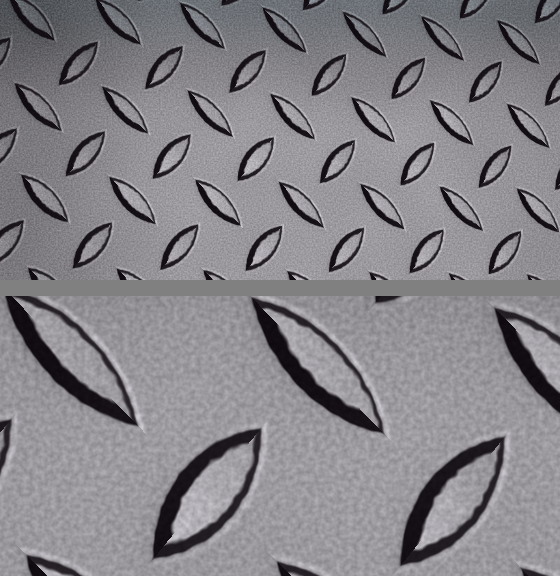
Top: the whole. Bottom: its middle third, enlarged.
Write a Shadertoy shader that draws this texture.

```glsl
// Worn steel tread plate: raised lens-shaped lugs in alternating diagonals, seen in slight perspective.

// Plate to canvas projection: columns are the lattice step across, the step down, and the first lug
const mat3 PLATE = mat3(0.3149, 0.0172, 0.0135,
                        0.0227, 0.3185, -0.008,
                        0.112, 0.060, 1.0);

// Lug shape, in lattice units
const float HALF_LENGTH = 0.35;
const float HALF_WIDTH = 0.118;
const vec2 FALLING_AXIS = vec2(0.697, 0.717);
const vec2 RISING_AXIS = vec2(0.692, -0.722);
const vec2 SHADOW_DIR = vec2(-0.954, 0.300);

// Bevel and rim
const float BEVEL = 0.042;
const float BEVEL_SLANT = 0.026;
const float RIM_OFFSET = 0.016;
const float RIM_WIDTH = 0.011;
const float RIM_GAIN = 0.14;
const float EDGE_SOFTNESS = 0.006;

// Surface
const vec3 STEEL_TINT = vec3(1.0, 0.985, 1.02);
const vec3 COOL_TINT = vec3(0.95, 0.99, 1.04);
const vec3 BEVEL_COLOR = vec3(0.065, 0.045, 0.068);
const float STEEL_LEVEL = 0.61;
const float GRAIN_SCALE = 150.0;
const float GRAIN_GAIN = 0.10;

float hash(vec2 p) {
    vec3 q = fract(vec3(p.xyx) * 0.1031);
    q += dot(q, q.yzx + 33.33);
    return fract((q.x + q.y) * q.z);
}

float cornerSlope(vec2 cell, vec2 offset) {
    float angle = 6.2832 * hash(cell);
    return dot(vec2(cos(angle), sin(angle)), offset);
}

float gradientNoise(vec2 p) {
    vec2 i = floor(p), f = fract(p);
    vec2 w = f * f * f * (f * (f * 6.0 - 15.0) + 10.0);
    vec2 e = vec2(1.0, 0.0);
    float low = mix(cornerSlope(i, f), cornerSlope(i + e, f - e), w.x);
    float high = mix(cornerSlope(i + e.yx, f - e.yx), cornerSlope(i + 1.0, f - 1.0), w.x);
    return mix(low, high, w.y);
}

// Nearest lug of one diagonal: signed distance, facing toward shadow, position across, random value
vec4 lug(vec2 lattice, vec2 axis) {
    vec2 cell = round(lattice);
    vec2 q = lattice - cell;
    float seed = hash(cell + 40.0 + 17.0 * step(axis.y, 0.0));
    float width = HALF_WIDTH * (1.0 + 0.10 * (seed - 0.5));

    vec2 across = vec2(axis.y, -axis.x);
    float u = dot(q, axis), v = dot(q, across);
    float radius = (HALF_LENGTH * HALF_LENGTH + width * width) / (2.0 * width);
    vec2 arm = vec2(abs(v) + radius - width, u);
    float dist = length(arm) - radius;

    vec2 n = normalize(arm);
    vec2 normal = n.x * (v < 0.0 ? -across : across) + n.y * axis;
    return vec4(dist, dot(normal, SHADOW_DIR), dot(q, SHADOW_DIR), seed);
}

// Broad light: dim at the left and top, slightly dim at the right
float steelLight(vec2 uv) {
    return STEEL_LEVEL - 0.13 * (1.0 - smoothstep(0.0, 0.35, uv.x))
                       - 0.16 * smoothstep(0.5, 1.0, uv.y)
                       - 0.04 * smoothstep(0.75, 1.0, uv.x);
}

void mainImage(out vec4 fragColor, in vec2 fragCoord) {
    vec2 uv = fragCoord / iResolution.xy;
    vec2 p = vec2(fragCoord.x, iResolution.y - fragCoord.y) / iResolution.y;
    vec3 h = inverse(PLATE) * vec3(p, 1.0);
    vec2 lattice = h.xy / h.z;

    vec4 falling = lug(lattice, FALLING_AXIS);
    vec4 rising = lug(lattice - 0.5, RISING_AXIS);
    vec4 nearest = falling.x < rising.x ? falling : rising;
    float facing = nearest.y, seed = nearest.w;

    // Wear roughens the outline
    float wear = gradientNoise(lattice * 22.0);
    float dist = nearest.x + 0.006 * wear;
    float soft = max(EDGE_SOFTNESS, 2.4 / iResolution.y);

    // Grained plate with slow mottling
    float grain = gradientNoise(p * GRAIN_SCALE) + 0.5 * gradientNoise(p * GRAIN_SCALE * 1.9 + 7.0);
    float light = steelLight(uv) + 0.025 * gradientNoise(p * 5.0);

    // Lug face, tilted toward the light
    float inside = 1.0 - smoothstep(-soft, soft, dist);
    light += inside * (0.05 + 0.3 * nearest.z + 0.05 * (seed - 0.5) + 0.05 * wear);

    // Raised rim catching light and soft shade on the far side
    float rim = (dist - RIM_OFFSET) / RIM_WIDTH;
    light += RIM_GAIN * exp(-rim * rim) * (0.5 - 0.45 * facing) * (1.0 + 0.8 * wear);
    light -= 0.10 * exp(-max(dist, 0.0) / 0.022) * (1.0 - inside) * (0.5 + 0.5 * facing);

    vec3 color = light * mix(STEEL_TINT, COOL_TINT, smoothstep(0.75, 1.0, uv.y));

    // Dark bevel, thickest on the shadowed side
    float thickness = BEVEL + BEVEL_SLANT * facing + 0.008 * wear;
    float bevel = inside * smoothstep(-thickness - 2.0 * soft, -thickness + soft, dist);
    color = mix(color, BEVEL_COLOR, bevel * (0.92 + 0.08 * facing));

    color += GRAIN_GAIN * grain * (1.0 - 0.8 * bevel);
    fragColor = vec4(clamp(color, 0.0, 1.0), 1.0);
}
```
